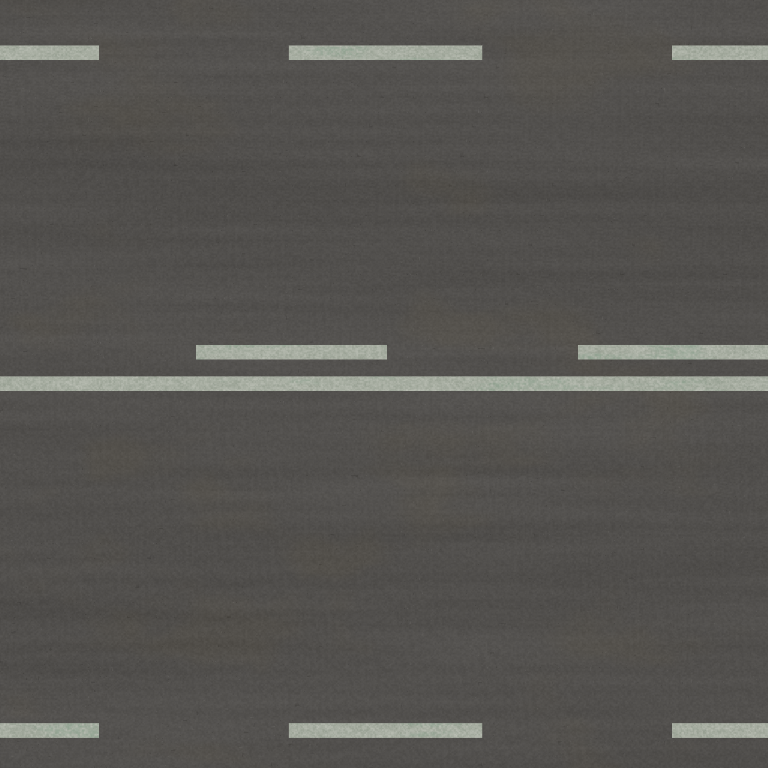
Reproduce this texture procedurally as a Shadertoy shader.

```glsl
// Draws a worn asphalt road with dashed lane lines and a solid centre line.

const vec3 ASPHALT = vec3(0.318, 0.310, 0.300);
const vec3 DUST = vec3(0.345, 0.325, 0.285);
const vec3 PAINT_LIGHT = vec3(0.735, 0.750, 0.710);
const vec3 PAINT_DARK = vec3(0.570, 0.605, 0.550);
const vec3 PAINT_GREEN = vec3(0.520, 0.640, 0.550);
const float LINE_HALF = 0.0095;

float hash(vec2 p) {
    return fract(sin(dot(p, vec2(127.1, 311.7))) * 43758.5453);
}

float noise(vec2 p) {
    vec2 cell = floor(p);
    vec2 f = fract(p);
    f = f * f * (3.0 - 2.0 * f);
    float low = mix(hash(cell), hash(cell + vec2(1.0, 0.0)), f.x);
    float high = mix(hash(cell + vec2(0.0, 1.0)), hash(cell + 1.0), f.x);
    return mix(low, high, f.y);
}

float fbm(vec2 p) {
    float sum = 0.0;
    float weight = 0.5;
    for (int i = 0; i < 4; i++) {
        sum += weight * noise(p);
        p = p * 2.03 + 17.3;
        weight *= 0.5;
    }
    return sum / 0.9375;
}

// Signed distance to an axis-aligned box
float boxDistance(vec2 p, vec2 halfSize) {
    vec2 d = abs(p) - halfSize;
    return length(max(d, 0.0)) + min(max(d.x, d.y), 0.0);
}

// Distance to a row of evenly spaced dashes
float dashRow(vec2 uv, float y, float firstX, float spacing, float halfLength) {
    float d = 1.0;
    for (int i = 0; i < 3; i++) {
        vec2 centre = vec2(firstX + spacing * float(i), y);
        d = min(d, boxDistance(uv - centre, vec2(halfLength, LINE_HALF)));
    }
    return d;
}

vec3 asphalt(vec2 uv) {
    float grain = noise(uv * 390.0) - 0.5;
    float fine = hash(floor(uv * 512.0)) - 0.5;
    float streaks = fbm(uv * vec2(3.0, 70.0)) - 0.5;
    float bands = fbm(uv * vec2(1.5, 9.0) + 5.0) - 0.5;
    float patches = fbm(uv * vec2(7.0, 12.0) + 31.0);

    // Traffic polishes the lanes slightly darker than their borders
    float border = 0.5 + 0.5 * cos(uv.y * 12.566);
    float shade = 0.028 * grain + 0.016 * fine + 0.035 * streaks
                + 0.035 * bands + 0.010 * (border - 0.5);
    vec3 colour = mix(ASPHALT, DUST, 0.35 * smoothstep(0.55, 0.8, patches));

    // Sparse pale and dark stones
    float stone = noise(uv * 260.0 + 80.0);
    shade += 0.035 * smoothstep(0.93, 1.0, stone);
    shade -= 0.035 * smoothstep(0.07, 0.0, stone);
    return colour + shade;
}

vec3 roadPaint(vec2 uv) {
    float grain = noise(uv * 370.0 + 11.0);
    float fine = hash(floor(uv * 512.0) + 7.0);
    float wear = fbm(uv * vec2(30.0, 90.0) + 3.0);
    float greenArea = smoothstep(0.5, 0.75, fbm(uv * vec2(9.0, 60.0) + 50.0));
    vec3 colour = mix(PAINT_DARK, PAINT_LIGHT, 0.45 * grain + 0.3 * fine + 0.3 * wear);
    return mix(colour, PAINT_GREEN, 0.45 * greenArea * (1.0 - grain));
}

void mainImage(out vec4 fragColor, in vec2 fragCoord) {
    vec2 uv = fragCoord / iResolution.xy;
    float pixel = 1.0 / iResolution.y;

    // Outer lane dashes, offset inner dashes and the solid centre line
    float d = dashRow(uv, 0.9313, 0.003, 0.499, 0.126);
    d = min(d, dashRow(uv, 0.0488, 0.003, 0.499, 0.126));
    d = min(d, dashRow(uv, 0.5414, 0.3796, 0.4974, 0.1244));
    d = min(d, abs(uv.y - 0.5004) - LINE_HALF);

    float painted = smoothstep(0.5 * pixel, -0.5 * pixel, d);
    fragColor = vec4(mix(asphalt(uv), roadPaint(uv), painted), 1.0);
}
```
